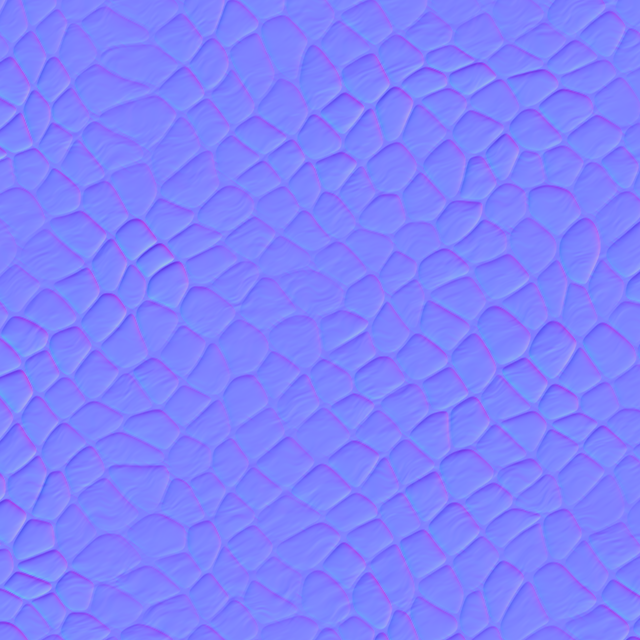
Reproduce this texture map procedurally as a WebGL 2 fragment shader.

```glsl
#version 300 es
precision highp float;
// Tangent-space normal map of reptile skin: domed scales in slanting rows with fine wrinkles.

#define DENSITY 16.2        // scales across the canvas
#define ROW_ANGLE 0.73      // slant of the rows, radians
#define JITTER 0.50         // irregularity of scale centres
#define ROUNDING 0.055      // softness of scale corners
#define GROOVE 0.025        // half width of the gap between scales
#define RIM_WIDTH 0.065     // falloff of the steep rim
#define RIM_HEIGHT 0.029
#define DOME_HEIGHT 0.015
#define WRINKLE 0.0075      // height of the skin wrinkles
#define WRINKLE_ANGLE 0.48  // direction of the wrinkles, radians
#define SIDE_SCALE 0.72     // horizontal relief relative to vertical

uniform vec2 u_resolution;
out vec4 fragColor;

vec2 hash2(vec2 p) {
    vec3 q = fract(p.xyx * vec3(0.1031, 0.1030, 0.0973));
    q += dot(q, q.yzx + 33.33);
    return fract((q.xx + q.yz) * q.zy);
}

float noise(vec2 p) {
    vec2 i = floor(p), f = fract(p);
    f = f * f * f * (f * (f * 6.0 - 15.0) + 10.0);
    float bottom = mix(hash2(i).x, hash2(i + vec2(1, 0)).x, f.x);
    float top = mix(hash2(i + vec2(0, 1)).x, hash2(i + vec2(1, 1)).x, f.x);
    return mix(bottom, top, f.y);
}

// Coordinates measured along axes turned by the given angle.
vec2 turned(vec2 p, float angle) {
    float c = cos(angle), s = sin(angle);
    return vec2(c * p.x + s * p.y, c * p.y - s * p.x);
}

vec2 scaleCentre(vec2 cell) {
    return cell + 0.5 + JITTER * (hash2(cell + 71.0) - 0.5);
}

// Rounded distance to the scale border; also gives the scale and the offset from its centre.
float borderDistance(vec2 p, out vec2 scaleId, out vec2 offset) {
    vec2 home = floor(p);
    float nearest = 1e3;
    for (int y = -1; y <= 1; y++)
    for (int x = -1; x <= 1; x++) {
        vec2 cell = home + vec2(x, y);
        vec2 d = p - scaleCentre(cell);
        if (dot(d, d) < nearest) {
            nearest = dot(d, d);
            scaleId = cell;
            offset = d;
        }
    }
    vec2 centre = p - offset;
    float sum = 0.0;
    for (int y = -1; y <= 1; y++)
    for (int x = -1; x <= 1; x++) {
        if (x == 0 && y == 0) continue;
        vec2 across = scaleCentre(scaleId + vec2(x, y)) - centre;
        float d = dot(0.5 * across - offset, normalize(across));
        sum += exp(-d / ROUNDING);
    }
    return -ROUNDING * log(sum);
}

// Elongated wrinkles in two sizes, broken up by a gentle warp.
float wrinkles(vec2 p) {
    vec2 q = turned(p, WRINKLE_ANGLE);
    q.y += 0.35 * noise(p * 1.7 + 9.0);
    float coarse = noise(q * vec2(1.6, 5.0));
    float fine = noise(q * vec2(4.0, 11.0) + 31.0);
    return 1.3 * coarse + 0.7 * fine;
}

float skinHeight(vec2 p) {
    vec2 warp = vec2(noise(p * 0.45), noise(p * 0.45 + 57.0)) - 0.5;
    vec2 scaleId, offset;
    float d = borderDistance(turned(p, ROW_ANGLE) + 0.8 * warp, scaleId, offset);
    d = max(d - GROOVE, 0.0);

    // Worn patches and single shallow scales vary the relief.
    float strength = mix(0.45, 1.35, noise(p * 0.3 + 17.0));
    strength *= mix(0.7, 1.25, hash2(scaleId + 13.0).y);
    float lean = 1.0 + 0.75 * dot(offset, vec2(0.9, 0.45));

    float rim = 1.0 - exp(-d / RIM_WIDTH);
    float dome = 1.0 - exp(-d / 0.3);
    float body = strength * lean * (RIM_HEIGHT * rim + DOME_HEIGHT * dome);

    // Loose skin folds gather in the gaps.
    float fold = abs(noise(turned(p, -0.6) * vec2(2.5, 7.0)) - 0.5);
    float patchiness = mix(0.5, 1.4, noise(p * 0.8 + 41.0));
    return body + WRINKLE * (patchiness * wrinkles(p) + 1.6 * fold * (1.0 - rim));
}

void main() {
    vec2 p = gl_FragCoord.xy / u_resolution.y * DENSITY;
    vec2 e = vec2(0.025, 0.0);

    // Central differences give the slope; green points down the canvas.
    vec2 slope = vec2(skinHeight(p + e) - skinHeight(p - e),
                      skinHeight(p + e.yx) - skinHeight(p - e.yx)) / (2.0 * e.x);
    vec3 normal = normalize(vec3(-SIDE_SCALE * slope.x, slope.y, 1.0));
    vec3 colour = 0.5 + 0.5 * normal + vec3(0.0, 0.006, 0.0);
    fragColor = vec4(colour, 1.0);
}
```
